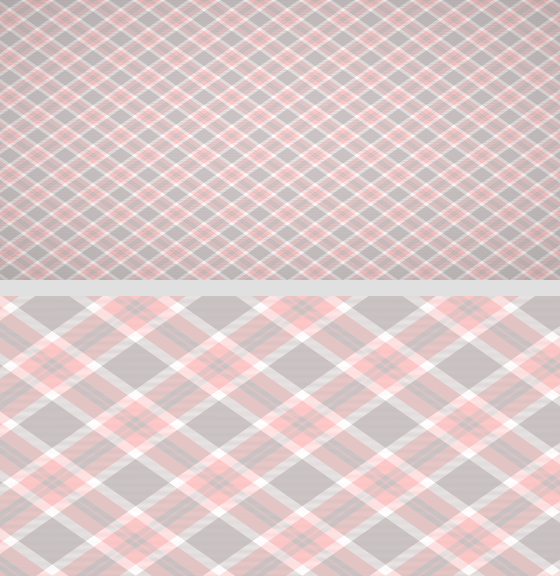
Top, the full canvas; bottom, a detail of the centre.
Give the GLSL for this pattern, as a WebGL 1 fragment shader.

```glsl
precision mediump float;
// A pale pink, grey and white tartan turned into flattened diamonds.
// Two diagonal thread coordinates read the same mirrored stripe sequence,
// and a fine twill blends them under a soft brightening at the centre.

uniform vec2 u_resolution;

const vec3 GREY = vec3(0.795, 0.765, 0.765);
const vec3 PINK = vec3(0.99, 0.78, 0.78);
const vec3 WHITE = vec3(1.0, 0.99, 0.99);

// Coverage of a stripe centred at c, with smoothed edges.
float stripe(float d, float c, float halfWidth, float blur) {
  return 1.0 - smoothstep(halfWidth - blur, halfWidth + blur, abs(d - c));
}

// Thread colour along one sett; d runs from grey centre to pink centre.
vec3 sett(float t, float blur) {
  float d = abs(fract(t + 0.5) - 0.5);
  vec3 color = mix(GREY, PINK, smoothstep(0.25 - blur, 0.25 + blur, d));
  color = mix(color, GREY, stripe(d, 0.5, 0.065, blur));
  color = mix(color, PINK, 0.6 * stripe(d, 0.5, 0.012, blur));
  return mix(color, WHITE, stripe(d, 0.25, 0.048, blur));
}

void main() {
  vec2 p = gl_FragCoord.xy / u_resolution.y;
  float aspect = u_resolution.x / u_resolution.y;

  // Diamond repeats: about 10.1 across a two-to-one canvas and 7.2 down,
  // with threads running at 35 degrees.
  vec2 cell = (p - vec2(0.8281, 0.8611)) / vec2(0.1984, 0.1389);
  float blur = 0.6 / (0.1138 * u_resolution.y);
  vec3 warp = sett(cell.x + cell.y, blur);
  vec3 weft = sett(cell.x - cell.y, blur);

  // Fine twill ribs alternate which thread lies on top.
  float twill = 0.5 + 0.07 * sin(6.2832 * 14.0 * cell.y);
  vec3 color = mix(warp, weft, twill);
  color *= 1.0 + 0.1 * (twill - 0.5);

  // Soft light, falling off toward the edges.
  vec2 q = (p - vec2(0.5 * aspect, 0.5)) / vec2(0.5 * aspect, 0.5);
  color *= 1.0 - 0.07 * dot(q, q);

  gl_FragColor = vec4(color, 1.0);
}
```
